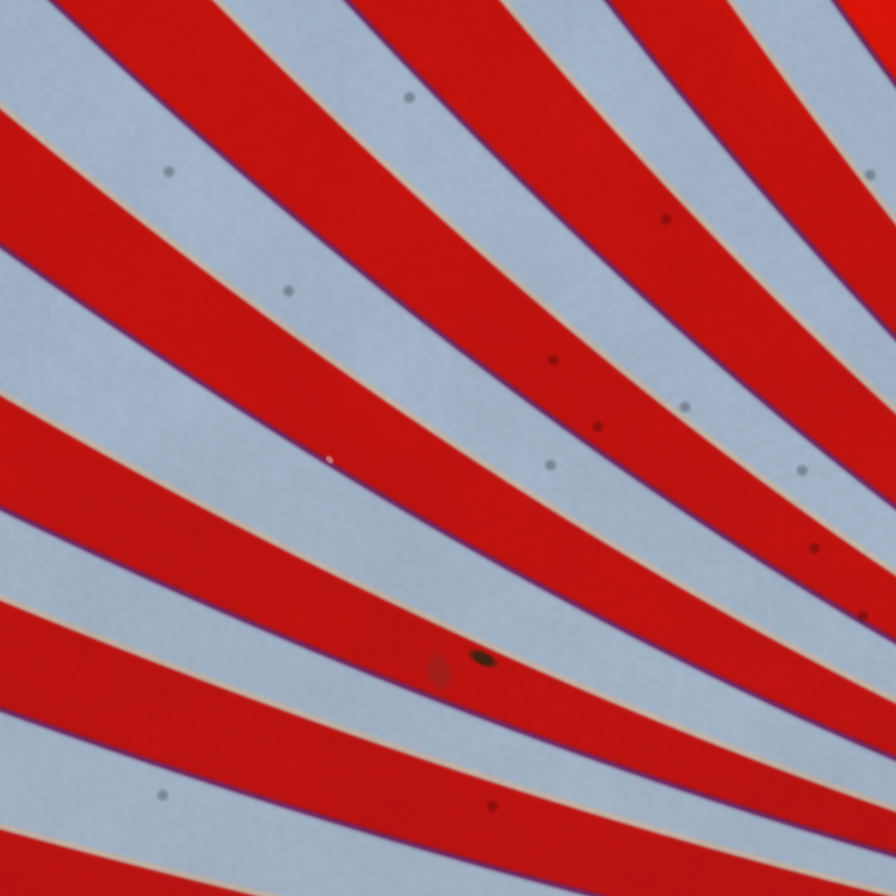
A Shadertoy shader for this pattern:

```glsl
// A fan of curved red and pale blue stripes, like weathered painted metal.
// Every border is a line in one shared bent coordinate; a loop paints the
// bands from top to bottom, with cream and violet fringes on the borders.

const int BORDERS = 14;
const vec3 RED = vec3(0.725, 0.072, 0.068);
const vec3 PALE = vec3(0.630, 0.695, 0.772);
const vec3 CREAM = vec3(0.800, 0.690, 0.590);
const vec3 VIOLET = vec3(0.390, 0.110, 0.360);

// Each border: depth below the top at mid canvas, and its fall to the right.
const vec2 FAN[BORDERS] = vec2[BORDERS](
    vec2(-0.681, 1.772), vec2(-0.480, 1.668), vec2(-0.238, 1.406),
    vec2(-0.070, 1.214), vec2(0.119, 1.022), vec2(0.250, 0.896),
    vec2(0.379, 0.771), vec2(0.494, 0.664), vec2(0.596, 0.573),
    vec2(0.702, 0.465), vec2(0.785, 0.388), vec2(0.856, 0.332),
    vec2(0.954, 0.289), vec2(1.049, 0.221));

float hash(vec2 p) {
    return fract(sin(dot(p, vec2(127.1, 311.7))) * 43758.5);
}

float noise(vec2 p) {
    vec2 cell = floor(p), f = fract(p);
    f = f * f * (3.0 - 2.0 * f);
    float low = mix(hash(cell), hash(cell + vec2(1, 0)), f.x);
    float high = mix(hash(cell + vec2(0, 1)), hash(cell + vec2(1, 1)), f.x);
    return mix(low, high, f.y);
}

float fbm(vec2 p) {
    float sum = 0.0, weight = 0.5;
    for (int i = 0; i < 4; i++) {
        sum += weight * noise(p);
        p = p * 2.03 + 7.1;
        weight *= 0.5;
    }
    return sum;
}

// Approximate signed distance to a border, positive below it.
float borderDistance(vec2 p, vec2 border) {
    float s = p.x - 0.5;
    float depth = border.x + border.y * (s - 0.25 * s * s);
    float slope = border.y * (1.0 - 0.5 * s);
    return (p.y - depth) / sqrt(1.0 + slope * slope);
}

float ridge(float d, float width) {
    return exp(-d * d / (width * width));
}

// Soft elliptical mark with a slight tilt.
float mark(vec2 p, vec2 center, vec2 radius) {
    vec2 q = p - center;
    q.y -= 0.35 * q.x;
    return 1.0 - smoothstep(0.4, 1.2, length(q / radius));
}

// Sparse tiny dirt dots, at most one per grid cell.
float dirt(vec2 p, float cells) {
    vec2 cell = floor(p * cells);
    vec2 spot = 0.25 + 0.5 * vec2(hash(cell + 3.7), hash(cell + 9.2));
    float present = step(0.93, hash(cell));
    return present * (1.0 - smoothstep(0.03, 0.13, length(fract(p * cells) - spot)));
}

vec3 stripes(vec2 p, float blur) {
    float corner = smoothstep(0.75, 1.0, p.x) * (1.0 - smoothstep(0.0, 0.2, p.y));
    vec3 red = RED + vec3(0.035, 0.0, -0.015) * (1.0 - p.y) + vec3(0.10, 0.01, -0.02) * corner;
    vec3 pale = PALE + vec3(0.0, 0.01, 0.02) * (0.5 - p.y);
    vec3 color = red;
    for (int i = 0; i < BORDERS; i++) {
        float d = borderDistance(p, FAN[i]);
        bool toPale = i % 2 == 0;
        color = mix(color, toPale ? pale : red, smoothstep(-blur, blur, d));
        vec3 fringe = toPale ? VIOLET : CREAM;
        float shift = toPale ? 0.0 : -0.0025;
        color = mix(color, fringe, 0.8 * ridge(d - shift, 0.0036));
    }
    return color;
}

void mainImage(out vec4 fragColor, in vec2 fragCoord) {
    vec2 p = fragCoord / iResolution.xy;
    p.y = 1.0 - p.y;

    float blur = max(0.0035, 1.0 / iResolution.y);
    vec3 color = stripes(p, blur);

    // Faint mottling and a little grain of the paint
    color *= 1.0 + 0.06 * (fbm(p * 9.0) - 0.47);
    color *= 1.0 + 0.03 * (noise(p * 150.0) - 0.5);

    // Dirt dots, one dark chip with a smudge, one pale chip
    color *= 1.0 - 0.25 * dirt(p, 14.0);
    color = mix(color, vec3(0.38, 0.22, 0.20), 0.3 * mark(p, vec2(0.49, 0.75), vec2(0.016, 0.022)));
    color = mix(color, vec3(0.19, 0.14, 0.07), 0.9 * mark(p, vec2(0.539, 0.735), vec2(0.017, 0.009)));
    color = mix(color, vec3(0.85, 0.60, 0.58), 0.7 * mark(p, vec2(0.368, 0.513), vec2(0.005)));

    fragColor = vec4(clamp(color, 0.0, 1.0), 1.0);
}
```
